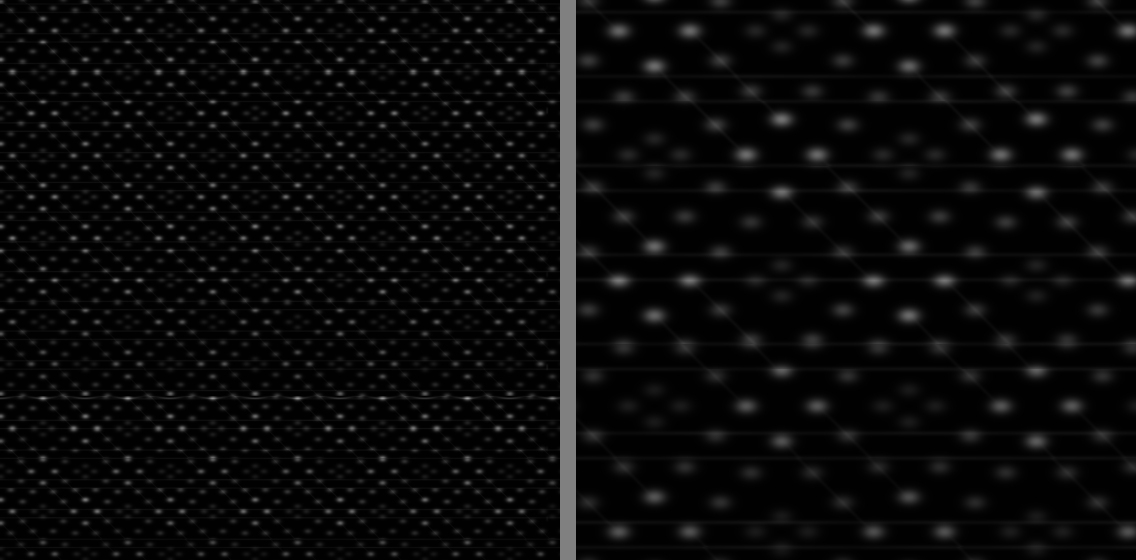
Left, the full canvas; right, a detail of the centre.
Reproduce this pattern procedurally as a WebGL 1 fragment shader.

```glsl
precision highp float;

uniform vec2 u_resolution;

vec2 hashGradient(vec2 cell) {
  vec2 h = vec2(dot(cell, vec2(127.1, 311.7)), dot(cell, vec2(269.5, 183.3)));
  return fract(sin(h) * 4375.85) * 2.0 - 1.0;
}

// Gradient noise, roughly -0.7 to 0.7
float gradientNoise(vec2 p) {
  vec2 cell = floor(p), f = fract(p);
  vec2 w = f * f * f * (f * (f * 6.0 - 15.0) + 10.0);
  float a = dot(hashGradient(cell), f);
  float b = dot(hashGradient(cell + vec2(1, 0)), f - vec2(1, 0));
  float c = dot(hashGradient(cell + vec2(0, 1)), f - vec2(0, 1));
  float d = dot(hashGradient(cell + 1.0), f - 1.0);
  return mix(mix(a, b, w.x), mix(c, d, w.x), w.y);
}

// Soft dot, wider than tall
float glowDot(vec2 offset) {
  vec2 q = offset / vec2(0.0045, 0.0030);
  return exp(-0.5 * dot(q, q));
}

// Diamond of twelve dots around a small faint ring
float diamond(vec2 local) {
  vec2 q = abs(local);
  float light = 0.0;
  for (int i = 0; i < 4; i++) {
    float along = float(i) / 3.0;
    float corner = abs(along * 2.0 - 1.0);
    vec2 center = mix(vec2(0.0547, 0.0), vec2(0.0, 0.0534), along);
    light += mix(0.19, 0.38, smoothstep(0.3, 1.0, corner)) * glowDot(q - center);
  }
  light += 0.12 * glowDot(q - vec2(0.0156, 0.0));
  light += 0.11 * glowDot(q - vec2(0.0, 0.0095));

  // Hairline on the two rising sides
  float edge = (q.x + q.y - 0.054) / 0.0016;
  float rising = smoothstep(0.0, 0.0004, -local.x * local.y);
  return light + 0.035 * rising * exp(-edge * edge);
}

void main() {
  vec2 p = gl_FragCoord.xy / u_resolution;
  p.y = 1.0 - p.y;

  // Alternating tall and short horizontal strips
  float band = (p.y - 0.1133) / 0.0531;
  float phase = fract(band);
  float strip = floor(band) * 2.0 + step(0.28, phase);
  float stripRandom = fract(sin(strip * 12.99 + 4.1) * 437.58);
  float seamDistance = min(min(phase, 1.0 - phase), abs(phase - 0.28)) * 0.0531;

  // Small strip slips and one large jump low down
  vec2 slipped = p;
  slipped.y += (stripRandom - 0.5) * 0.0036;
  slipped.y -= 0.0404 * step(0.7075, p.y);

  // Two interleaved lattices of diamonds
  vec2 period = vec2(0.1516, 0.149);
  float light = 0.0;
  for (int k = 0; k < 2; k++) {
    vec2 cell = (slipped - vec2(0.001, 0.0547)) / period + 0.5 * float(k);
    light += diamond((fract(cell + 0.5) - 0.5) * period);
  }

  // Uneven exposure by strip, height and place
  light *= 0.86 + 0.26 * stripRandom;
  light *= 1.0 + 0.3 * gradientNoise(vec2(p.x * 9.0, p.y * 31.0));
  light *= 1.0 - 0.22 * smoothstep(0.48, 0.6, p.y) * (1.0 - smoothstep(0.67, 0.73, p.y));
  light *= 1.0 - 0.25 * smoothstep(0.88, 0.96, p.y);
  light *= 1.0 - 0.3 * smoothstep(0.965, 0.985, p.x);

  // Faint seams between strips
  float seam = exp(-pow(seamDistance / 0.0013, 2.0));
  light += seam * (0.045 + 0.04 * gradientNoise(vec2(p.x * 17.0, p.y * 23.0)));

  // Broken wavy streak at the jump
  float wave = cos(p.x / period.x * 12.566);
  float streak = (p.y - 0.7096 - 0.0016 * wave) / 0.0018;
  light += exp(-streak * streak) * (0.1 + 0.06 * wave);

  // Dashed wear near the right edge
  float dash = smoothstep(0.1, 0.4, gradientNoise(vec2(3.0, p.y * 48.0)));
  light += 0.07 * dash * exp(-pow((p.x - 0.977) / 0.0018, 2.0));

  gl_FragColor = vec4(vec3(0.004 + light), 1.0);
}
```
